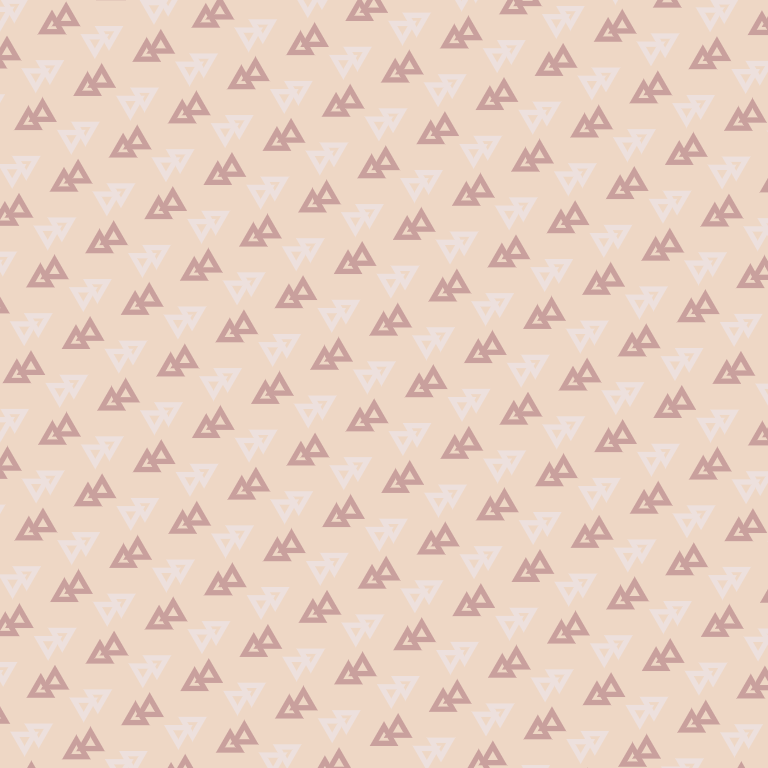
A Shadertoy shader for this pattern:

```glsl
// Tilted rows of overlapping triangle outlines, rose pairs pointing up and
// pale pairs pointing down, on a flat peach ground. Each pair is a union of two
// mitred triangle rings, repeated on a rectangular lattice turned by 30 degrees.

const vec3 PEACH = vec3(0.933, 0.843, 0.773);
const vec3 PALE  = vec3(0.930, 0.880, 0.868);
const vec3 ROSE  = vec3(0.787, 0.626, 0.615);

const float TILT = radians(30.0);
const vec2 CELL = vec2(0.0889, 0.0926);       // lattice spacing along the tilted axes
const vec2 ROSE_ANCHOR = vec2(0.3854, 0.6148);
const vec2 PALE_SHIFT = vec2(0.0377, -0.0463); // pale pairs, in tilted axes

const float INRADIUS = 0.01077;               // centre of a triangle to its outer side
const float STROKE = 0.0069;
const vec2 PAIR_STEP = vec2(0.0184, 0.0106);  // from the left triangle to the right one

mat2 rotation(float angle) {
    float c = cos(angle), s = sin(angle);
    return mat2(c, s, -s, c);
}

// Offset from the nearest lattice point, in upright axes
vec2 repeatTilted(vec2 p, vec2 cell, mat2 turn) {
    vec2 q = transpose(turn) * p;
    return turn * (q - cell * floor(q / cell + 0.5));
}

// Upward equilateral triangle outline with sharp corners, centred on its centroid
float triangleRing(vec2 p, float inradius, float stroke) {
    float outer = max(-p.y, 0.8660254 * abs(p.x) + 0.5 * p.y) - inradius;
    return max(outer, -outer - stroke);
}

float trianglePair(vec2 p, vec2 spacing, float inradius, float stroke) {
    return min(triangleRing(p + 0.5 * spacing, inradius, stroke),
               triangleRing(p - 0.5 * spacing, inradius, stroke));
}

float coverage(float dist, float pixel) {
    return clamp(0.5 - dist / pixel, 0.0, 1.0);
}

void mainImage(out vec4 fragColor, in vec2 fragCoord) {
    vec2 p = fragCoord / iResolution.y;
    float pixel = 1.0 / iResolution.y;
    mat2 turn = rotation(TILT);

    // The pale pair is the rose pair turned upside down
    vec2 rosePos = repeatTilted(p - ROSE_ANCHOR, CELL, turn);
    vec2 palePos = -repeatTilted(p - ROSE_ANCHOR - turn * PALE_SHIFT, CELL, turn);

    float rose = trianglePair(rosePos, PAIR_STEP, INRADIUS, STROKE);
    float pale = trianglePair(palePos, PAIR_STEP, INRADIUS, STROKE);

    vec3 color = mix(PEACH, PALE, coverage(pale, pixel));
    color = mix(color, ROSE, coverage(rose, pixel));
    fragColor = vec4(color, 1.0);
}
```
